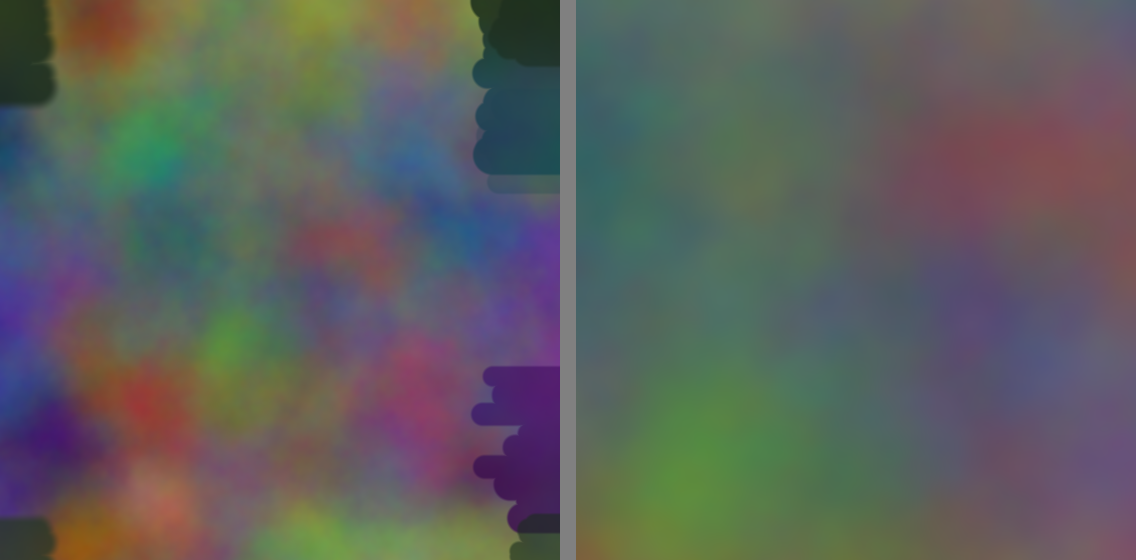
Left: the whole. Right: its middle third, enlarged.
This background is drawn by a WebGL 2 fragment shader. Its source:

```glsl
#version 300 es
precision highp float;
precision highp int;
// Soft clouds of muted colour with dark, scalloped paint patches along the sides.

uniform vec2 u_resolution;
out vec4 fragColor;

const vec3 SLATE   = vec3(0.37, 0.38, 0.37);
const vec3 OLIVE   = vec3(0.48, 0.53, 0.30);
const vec3 GREEN   = vec3(0.25, 0.50, 0.31);
const vec3 MOSS    = vec3(0.37, 0.49, 0.18);
const vec3 TEAL    = vec3(0.31, 0.48, 0.47);
const vec3 BLUE    = vec3(0.24, 0.34, 0.49);
const vec3 VIOLET  = vec3(0.33, 0.28, 0.52);
const vec3 PURPLE  = vec3(0.24, 0.07, 0.38);
const vec3 MAGENTA = vec3(0.60, 0.19, 0.43);
const vec3 ROSE    = vec3(0.52, 0.28, 0.33);
const vec3 RUST    = vec3(0.51, 0.25, 0.14);
const vec3 OCHRE   = vec3(0.59, 0.46, 0.27);
const vec3 PINE    = vec3(0.10, 0.17, 0.11);
const vec3 DEEP_SEA = vec3(0.11, 0.28, 0.33);
const vec3 PLUM    = vec3(0.25, 0.09, 0.32);

// Integer hash: three values in 0..1 per cell and seed
vec3 hash3(vec2 cell, int seed) {
    uvec3 v = uvec3(ivec3(ivec2(cell), seed) + 4096);
    v = v * 1664525u + 1013904223u;
    v.x += v.y * v.z; v.y += v.z * v.x; v.z += v.x * v.y;
    v ^= v >> 16u;
    v.x += v.y * v.z; v.y += v.z * v.x; v.z += v.x * v.y;
    return vec3(v >> 8u) / 16777216.0;
}

// Smooth value noise, one independent field per channel
vec3 noise3(vec2 p, int seed) {
    vec2 cell = floor(p), f = fract(p);
    f = f * f * (3.0 - 2.0 * f);
    vec3 low  = mix(hash3(cell, seed), hash3(cell + vec2(1, 0), seed), f.x);
    vec3 high = mix(hash3(cell + vec2(0, 1), seed), hash3(cell + vec2(1, 1), seed), f.x);
    return mix(low, high, f.y);
}

// Rotated octaves, centred on zero
vec3 clouds(vec2 p, int seed) {
    vec3 sum = vec3(0.0);
    float gain = 0.5;
    for (int i = 0; i < 5; i++) {
        sum += gain * (noise3(p, seed + i) - 0.5);
        p = mat2(1.6, 1.2, -1.2, 1.6) * p + 3.7;
        gain *= 0.52;
    }
    return sum;
}

// Blends a soft round glow into a colour
vec3 glow(vec3 base, vec2 p, vec2 centre, float radius, vec3 tint) {
    vec2 d = (p - centre) / radius;
    return mix(base, tint, 0.9 * exp(-dot(d, d)));
}

// Coverage of round-tipped strokes reaching in from the edge at x = 0
float ragged(vec2 p, vec2 span, float reach, float rough, float radius, float blur, int seed) {
    const int STROKES = 9;
    float d = 1.0;
    for (int i = 0; i < STROKES; i++) {
        vec3 h = hash3(vec2(i, 0), seed);
        float y = mix(span.x, span.y, (float(i) + 0.2 + 0.6 * h.y) / float(STROKES));
        float r = radius * (0.75 + 0.5 * h.z);
        float tip = reach * (1.0 - rough * h.x) - r;
        d = min(d, length(vec2(max(p.x - tip, 0.0), p.y - y)) - r);
    }
    return 1.0 - smoothstep(-blur, blur, d);
}

// Large colour regions, then local glows
vec3 colourField(vec2 p) {
    float side = abs(p.x - 0.5) * 2.0;
    float top = smoothstep(0.72, 0.98, p.y);
    float bottom = (1.0 - smoothstep(0.0, 0.2, p.y)) * smoothstep(0.3, 0.55, p.x);
    float flank = smoothstep(0.55, 0.95, side) * (1.0 - smoothstep(0.58, 0.76, p.y));
    vec3 c = mix(SLATE, VIOLET, flank);
    c = mix(c, OLIVE, max(top, bottom));
    c = glow(c, p, vec2(0.22, 0.73), 0.16, GREEN);
    c = glow(c, p, vec2(0.76, 0.78), 0.13, TEAL);
    c = glow(c, p, vec2(0.35, 0.60), 0.11, BLUE);
    c = glow(c, p, vec2(0.82, 0.63), 0.08, BLUE);
    c = glow(c, p, vec2(0.62, 0.57), 0.10, ROSE);
    c = glow(c, p, vec2(0.38, 0.33), 0.11, MOSS);
    c = glow(c, p, vec2(0.78, 0.29), 0.13, MAGENTA);
    c = glow(c, p, vec2(0.23, 0.23), 0.11, RUST);
    c = glow(c, p, vec2(0.18, 0.01), 0.12, RUST);
    c = glow(c, p, vec2(0.29, 0.11), 0.10, OCHRE);
    c = glow(c, p, vec2(0.16, 1.00), 0.12, RUST);
    c = glow(c, p, vec2(0.04, 0.17), 0.13, PURPLE);
    return glow(c, p, vec2(0.00, 0.77), 0.08, DEEP_SEA);
}

void main() {
    vec2 p = gl_FragCoord.xy / u_resolution;

    // Clouds: warped regions with mostly chromatic variation
    vec2 warp = 0.16 * clouds(p * 6.0, 11).xy;
    vec3 grain = clouds(p * 7.0, 31);
    grain -= 0.4 * dot(grain, vec3(1.0 / 3.0));
    vec3 colour = colourField(p + warp) + 0.36 * grain;

    // Dark patches on the right and left edges
    vec2 right = vec2(1.0 - p.x, p.y);
    vec3 sea = mix(DEEP_SEA, PINE, smoothstep(0.82, 1.0, p.y)) + 0.1 * grain;
    vec3 plum = mix(PLUM, PURPLE + 0.04, smoothstep(0.12, 0.28, p.y)) + 0.1 * grain;
    colour = mix(colour, sea, 0.35 * ragged(right, vec2(0.67, 0.82), 0.15, 0.3, 0.025, 0.003, 3));
    colour = mix(colour, sea, 0.88 * ragged(right, vec2(0.70, 1.02), 0.16, 0.3, 0.030, 0.003, 5));
    colour = mix(colour, PINE, 0.55 * ragged(right, vec2(0.90, 1.02), 0.13, 0.5, 0.025, 0.004, 7));
    colour = mix(colour, plum, 0.88 * ragged(right, vec2(0.06, 0.34), 0.16, 0.6, 0.024, 0.003, 9));
    colour = mix(colour, PINE, 0.60 * ragged(right, vec2(-0.02, 0.07), 0.09, 0.4, 0.020, 0.003, 13));
    colour = mix(colour, PINE, 0.85 * ragged(p, vec2(0.84, 1.00), 0.10, 0.4, 0.030, 0.012, 17));
    colour = mix(colour, PINE + 0.04, 0.75 * ragged(p, vec2(-0.02, 0.06), 0.10, 0.3, 0.025, 0.010, 19));

    fragColor = vec4(clamp(colour, 0.0, 1.0), 1.0);
}
```
